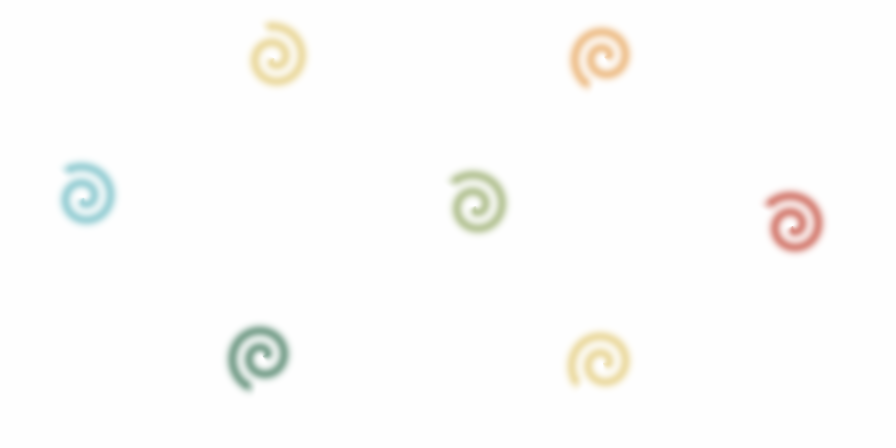
Reproduce this pattern procedurally as a Shadertoy shader.

```glsl
// Soft pastel spiral curls scattered in staggered rows on white.

const float TAU = 6.2831853;

float hash(float n) {
    return fract(sin(n * 127.1 + 11.7) * 43758.5453);
}

// Coverage of a two-turn spiral that winds outward counterclockwise.
float curl(vec2 p, float pitch, float endAngle) {
    float angle = fract((atan(p.y, p.x) - endAngle) / TAU);
    float ink = 0.0;
    for (int arm = 0; arm < 2; arm++) {
        float turns = angle + float(arm);
        float offset = (length(p) - pitch * turns) / 0.0135;
        float ends = smoothstep(0.05, 0.35, turns) * (1.0 - smoothstep(1.92, 1.99, turns));
        ink += exp(-offset * offset) * ends;
    }
    return min(ink, 1.0);
}

void mainImage(out vec4 fragColor, in vec2 fragCoord) {
    vec3 palette[6] = vec3[6](
        vec3(0.93, 0.87, 0.67),  // straw
        vec3(0.94, 0.78, 0.60),  // apricot
        vec3(0.64, 0.83, 0.85),  // aqua
        vec3(0.74, 0.79, 0.63),  // sage
        vec3(0.85, 0.55, 0.51),  // coral
        vec3(0.52, 0.66, 0.59)); // pine

    vec2 p = fragCoord / iResolution.y;
    float middle = 0.5 * iResolution.x / iResolution.y;
    vec3 color = vec3(0.998);

    // Rows of two, three and two curls, from top to bottom.
    int id = 0;
    for (int row = 1; row >= -1; row--) {
        int count = 3 - abs(row);
        for (int k = 0; k < count; k++) {
            float seed = float(id);
            vec2 center = vec2(middle + (float(k) - 0.5 * float(count - 1)) * 0.83,
                               0.53 + 0.31 * float(row));
            center += (vec2(hash(seed), hash(seed + 20.0)) - 0.5) * vec2(0.14, 0.07);

            float pitch = mix(0.035, 0.039, hash(seed + 40.0));
            float endAngle = TAU * mix(0.27, 0.75, hash(seed + 60.0));
            color = mix(color, palette[id % 6], curl(p - center, pitch, endAngle));
            id++;
        }
    }

    fragColor = vec4(color, 1.0);
}
```
